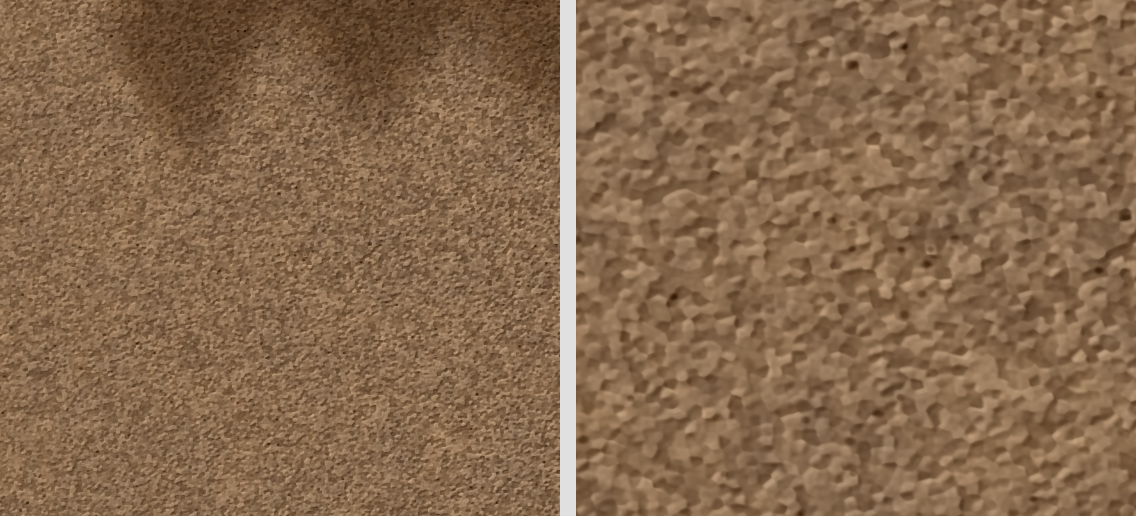
Left, the full canvas; right, a detail of the centre.
Reproduce this texture procedurally as a WebGL 2 fragment shader.

```glsl
#version 300 es
precision highp float;
// Short-pile brown carpet: soft blended tufts with a side-lit relief,
// broad mottling and sparse dark pits, under a lobed shadow that falls
// from the top edge. All lengths are fractions of the canvas height.

#define TUFT_DENSITY 165.0
#define FIBRE_DENSITY 290.0
#define PIT_DENSITY 62.0
#define PIT_SHARE 0.07
#define LIT_TONE 0.63
#define SHADOW_TONE 0.12
#define TUFT_CONTRAST 0.66
#define RELIEF_CONTRAST 0.36
#define LOBE_SPACING 0.36
#define DARK_BROWN vec3(0.34, 0.23, 0.13)
#define PALE_BROWN vec3(0.65, 0.53, 0.41)

uniform vec2 u_resolution;
out vec4 outColor;

// Integer hash: three values in 0..1 for each cell and layer
vec3 hash3(vec2 cell, uint layer) {
    uvec3 v = uvec3(uvec2(ivec2(cell)), layer) * 1664525u + 1013904223u;
    v.x += v.y * v.z; v.y += v.z * v.x; v.z += v.x * v.y;
    v ^= v >> 16u;
    v.x += v.y * v.z; v.y += v.z * v.x; v.z += v.x * v.y;
    return vec3(v >> 8u) / 16777216.0;
}

float valueNoise(vec2 p, uint layer) {
    vec2 cell = floor(p);
    vec2 f = fract(p);
    f = f * f * (3.0 - 2.0 * f);
    float low = mix(hash3(cell, layer).x, hash3(cell + vec2(1, 0), layer).x, f.x);
    float high = mix(hash3(cell + vec2(0, 1), layer).x, hash3(cell + vec2(1, 1), layer).x, f.x);
    return mix(low, high, f.y);
}

// Scattered tufts, each with its own tone, blended softly at their borders
float tufts(vec2 p) {
    vec2 cell = floor(p);
    float toneSum = 0.0, weightSum = 0.0;
    for (int y = -1; y <= 1; y++) {
        for (int x = -1; x <= 1; x++) {
            vec2 neighbour = cell + vec2(x, y);
            vec3 rnd = hash3(neighbour, 1u);
            vec2 offset = neighbour + rnd.xy - p;
            float weight = exp(-6.0 * dot(offset, offset));
            toneSum += weight * rnd.z;
            weightSum += weight;
        }
    }
    return toneSum / weightSum;
}

// Small dark gaps in the pile, present in a few cells only
float pits(vec2 p) {
    vec2 cell = floor(p);
    vec3 rnd = hash3(cell, 2u);
    vec2 centre = 0.25 + 0.5 * rnd.xy;
    float radius = 0.10 + 0.12 * rnd.y;
    float dist = length((fract(p) - centre) * vec2(0.85, 1.1));
    return step(rnd.z, PIT_SHARE) * (1.0 - smoothstep(radius * 0.3, radius + 0.08, dist));
}

// Shadow hanging from the top in evenly spaced lobes, open at the left
float lobedShadow(vec2 p) {
    float fromTop = 1.0 - p.y;
    float wobble = valueNoise(p * 9.0, 3u) - 0.5;
    float x = p.x + 0.03 * wobble;
    float lobe = 0.5 + 0.5 * cos(6.28318 * (x - LOBE_SPACING) / LOBE_SPACING);
    float firstLobe = exp(-pow((x - LOBE_SPACING) / 0.09, 2.0));
    float depth = 0.11 + 0.17 * lobe + 0.07 * firstLobe + 0.03 * wobble;
    float body = 1.0 - smoothstep(depth - 0.15, depth + 0.06, fromTop);
    float leftEdge = smoothstep(0.16, 0.31, x + 0.12 * fromTop);
    float deepening = mix(1.0, 0.72, smoothstep(0.0, 0.3, fromTop));
    return body * leftEdge * deepening;
}

void main() {
    vec2 p = gl_FragCoord.xy / u_resolution.y;

    // Tufts lean slightly and are a little wider than tall
    mat2 lean = mat2(0.97, -0.22, 0.22, 0.97);
    vec2 tuftPos = lean * p * TUFT_DENSITY * vec2(0.9, 1.12);
    float tuft = tufts(tuftPos);
    float relief = tuft - tufts(tuftPos + vec2(-0.25, 0.55));
    float fibre = valueNoise(p * FIBRE_DENSITY, 4u) - 0.5;

    // Broad unevenness of the pile
    float mottle = valueNoise(p * 58.0, 5u) - 0.5;
    float patches = valueNoise(p * 13.0, 6u) - 0.5;

    float shadow = lobedShadow(p);
    float texture_ = TUFT_CONTRAST * (tuft - 0.5) + RELIEF_CONTRAST * relief
                   + 0.20 * fibre + 0.20 * mottle;
    texture_ *= mix(0.92 + 0.16 * p.x, 0.62, shadow);

    float tone = mix(LIT_TONE, SHADOW_TONE, shadow) + texture_ + 0.07 * patches;
    tone -= 0.55 * pits(p * PIT_DENSITY);

    // Brown ramp with a faint drift between warm and grey
    vec3 colour = mix(DARK_BROWN, PALE_BROWN, clamp(tone, -0.6, 1.35));
    colour += vec3(0.012, 0.0, -0.014) * (mottle + patches + 0.3 * (0.5 - p.x));
    outColor = vec4(clamp(colour, 0.0, 1.0), 1.0);
}
```
